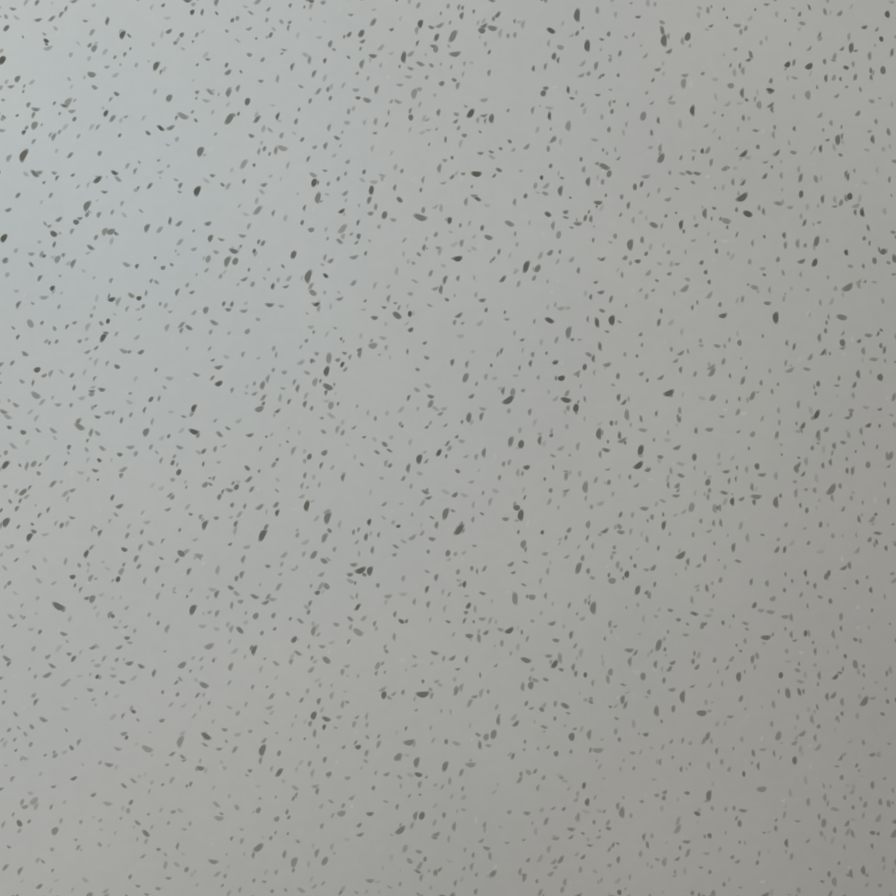
This texture is drawn by a three.js fragment shader. Its source:

```glsl
// Pale grey speckled stone: fine dark flecks on a softly shaded slab.
#define FINE_CELLS 76.0
#define FINE_SHARE 0.50
#define FINE_RADIUS 0.0019
#define COARSE_CELLS 42.0
#define COARSE_SHARE 0.32
#define COARSE_RADIUS 0.0029
#define EDGE_SOFTNESS 0.0014
#define FLECK_COLOR vec3(0.30, 0.30, 0.27)
#define LIGHT_STONE vec3(0.735, 0.750, 0.740)
#define DARK_STONE vec3(0.550, 0.540, 0.518)
#define MOTTLE 0.012

varying vec2 vUv;

vec3 hash3(vec2 p) {
  vec3 q = fract(vec3(p.xyx) * vec3(0.1031, 0.1030, 0.0973));
  q += dot(q, q.yxz + 33.33);
  return fract((q.xxy + q.yzz) * q.zyx);
}

// Layered sines, roughly -1 to 1, for soft patches and clustering.
float waves(vec2 p) {
  float sum = 0.0;
  float weight = 0.5;
  for (int i = 0; i < 4; i++) {
    sum += weight * sin(p.x + 1.7 * sin(p.y)) * cos(p.y + 1.3 * sin(p.x));
    p = mat2(1.36, 1.12, -1.12, 1.36) * p + 2.3;
    weight *= 0.6;
  }
  return sum;
}

// Coverage of scattered, bent oval flecks, one candidate per cell.
float flecks(vec2 uv, float cells, float share, float radius, vec2 strength, float seed) {
  vec2 home = floor(uv * cells);
  float cover = 0.0;
  for (int y = -1; y <= 1; y++) {
    for (int x = -1; x <= 1; x++) {
      vec2 cell = home + vec2(float(x), float(y));
      vec3 place = hash3(cell + seed);
      vec3 form = hash3(cell + seed + 71.7);
      vec2 center = (cell + place.xy) / cells;
      float cluster = 1.0 + 0.65 * waves(center * 23.0);
      float present = step(place.z, share * cluster);

      // Flecks lean flat on the left and steeper on the right.
      float angle = mix(0.45, 1.15, center.x) + (form.x - 0.5) * 2.2;
      vec2 axis = vec2(cos(angle), sin(angle));
      vec2 d = uv - center;
      vec2 local = vec2(dot(d, axis), dot(d, vec2(-axis.y, axis.x)));
      float size = radius * mix(0.65, 1.3, form.y);
      float stretch = mix(1.0, 2.0, form.z);
      local.y += 0.3 * sin(local.x / size + form.x * 6.28) * size;
      float dist = (length(local / vec2(stretch, 0.9)) - size);
      float shape = 1.0 - smoothstep(-EDGE_SOFTNESS, EDGE_SOFTNESS, dist);
      float tone = mix(strength.x, strength.y, fract(form.x * 7.0 + form.y * 5.0));
      cover = max(cover, present * shape * tone);
    }
  }
  return cover;
}

// Light falls off from the upper left to the lower right.
vec3 stone(vec2 uv) {
  float top = mix(1.02, 0.48, smoothstep(-0.2, 1.1, uv.x));
  float bottom = mix(0.56, 0.10, uv.x);
  float light = mix(bottom, top, uv.y) + 0.06 * sin(3.14 * uv.x) * sin(3.14 * uv.y);
  vec3 color = mix(DARK_STONE, LIGHT_STONE, light);
  color += MOTTLE * waves(uv * 6.0 + 1.0) * vec3(1.0, 0.9, 0.8);
  color += 0.5 * MOTTLE * waves(uv * 110.0);
  float cool = exp(-9.0 * dot(uv - vec2(0.15, 0.75), uv - vec2(0.15, 0.75)));
  return color + cool * vec3(-0.012, 0.002, 0.010);
}

void main() {
  vec3 color = stone(vUv);
  float pale = flecks(vUv, 40.0, 0.12, 0.0016, vec2(0.1, 0.4), 311.0);
  float fine = flecks(vUv, FINE_CELLS, FINE_SHARE, FINE_RADIUS, vec2(0.15, 0.65), 13.0);
  float coarse = flecks(vUv, COARSE_CELLS, COARSE_SHARE, COARSE_RADIUS, vec2(0.35, 0.9), 157.0);

  // Flecks fade a little toward the lower edge.
  float contrast = mix(0.75, 1.0, smoothstep(0.0, 0.6, vUv.y));
  color = mix(color, vec3(0.80), 0.5 * pale);
  color = mix(color, FLECK_COLOR, max(fine, coarse) * contrast);
  gl_FragColor = vec4(color, 1.0);
}
```
